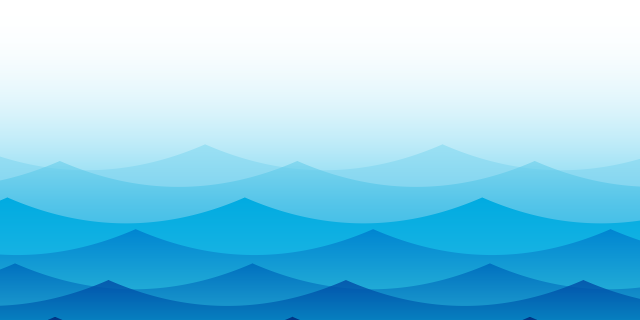
Write a Shadertoy shader that draws this background.

```glsl
const int LAYERS = 7;

// Crest position of each layer, back to front
const vec2 crests[LAYERS] = vec2[](
    vec2(0.641, 0.549), vec2(0.187, 0.497), vec2(0.023, 0.383), vec2(0.424, 0.284),
    vec2(0.047, 0.177), vec2(0.339, 0.125), vec2(0.172, 0.010));

// Colour at the crest, with layer opacity in alpha
const vec4 crestColors[LAYERS] = vec4[](
    vec4(0.61, 0.88, 0.955, 1.0), vec4(0.42, 0.81, 0.92, 0.6),
    vec4(0.00, 0.67, 0.88, 1.0), vec4(0.00, 0.52, 0.82, 1.0),
    vec4(0.00, 0.44, 0.75, 1.0), vec4(0.00, 0.28, 0.645, 0.8),
    vec4(0.00, 0.18, 0.50, 0.9));

// Colour deep below the crest
const vec3 deepColors[LAYERS] = vec3[](
    vec3(0.48, 0.82, 0.935), vec3(0.15, 0.71, 0.89), vec3(0.09, 0.70, 0.89),
    vec3(0.13, 0.67, 0.84), vec3(0.14, 0.65, 0.82), vec3(0.00, 0.56, 0.78),
    vec3(0.00, 0.40, 0.70));

// Height of a scalloped wave: parabolic troughs between pointed crests
float waveHeight(float x, vec2 crest) {
    float u = fract((x - crest.x) / 0.742) * 2.0 - 1.0;
    return crest.y - 0.081 * (1.0 - u * u);
}

void mainImage(out vec4 fragColor, in vec2 fragCoord) {
    vec2 p = fragCoord / iResolution.y;
    float pixel = 1.0 / iResolution.y;

    // Sky fading from white to pale cyan
    vec3 color = 1.0 - vec3(1.49, 0.46, 0.16) * pow(max(1.0 - p.y, 0.0), 2.2);

    // Translucent waves, back to front
    for (int i = 0; i < LAYERS; i++) {
        float below = waveHeight(p.x, crests[i]) - p.y;
        float coverage = clamp(below / pixel + 0.5, 0.0, 1.0);
        float depth = clamp((crests[i].y - p.y) / 0.19, 0.0, 1.0);
        vec3 water = mix(crestColors[i].rgb, deepColors[i], depth);
        color = mix(color, water, coverage * crestColors[i].a);
    }

    fragColor = vec4(clamp(color, 0.0, 1.0), 1.0);
}
```
